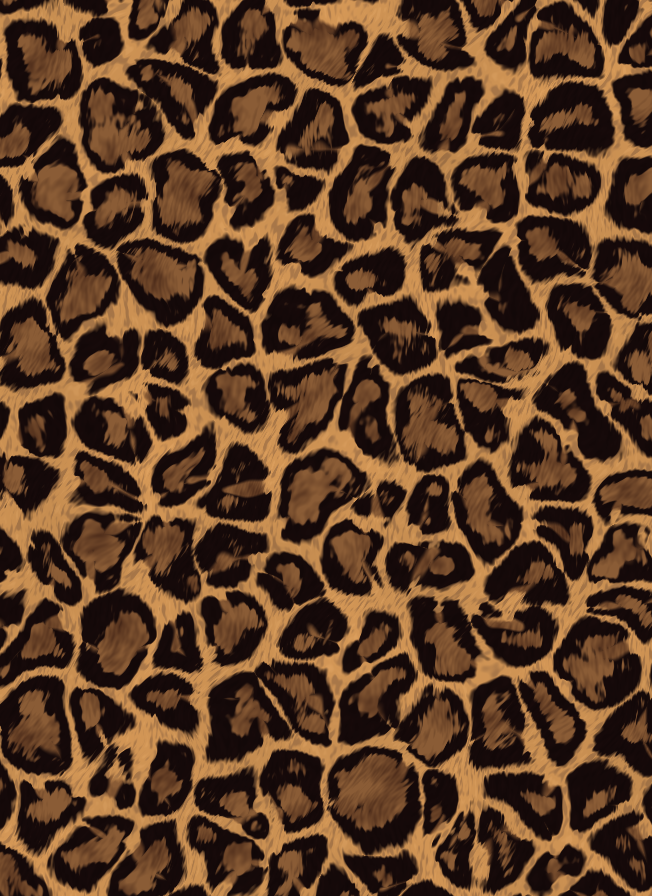
Give the GLSL for this pattern, as a WebGL 2 fragment shader.

```glsl
#version 300 es
precision highp float;
// Leopard fur: warped Voronoi cells, rounded by a smooth minimum, become black
// rosettes with small brown, partly open cores on a golden coat.
// Stretched gradient noise combs the coat and frays every edge into hairs.

uniform vec2 u_resolution;
out vec4 fragColor;

const float CELLS_ACROSS = 9.6;
const vec2 CELL_STRETCH = vec2(1.0, 0.92);
const float TAU = 6.28319;

const vec3 GOLD = vec3(0.80, 0.57, 0.325);
const vec3 PALE_GOLD = vec3(0.86, 0.63, 0.38);
const vec3 TAN = vec3(0.65, 0.46, 0.28);
const vec3 BROWN = vec3(0.54, 0.36, 0.21);
const vec3 DARK_BROWN = vec3(0.30, 0.17, 0.10);
const vec3 BLACK = vec3(0.08, 0.035, 0.035);

vec2 hash2(vec2 p) {
    vec3 h = fract(p.xyx * vec3(0.1031, 0.1030, 0.0973));
    h += dot(h, h.yzx + 33.33);
    return fract((h.xx + h.yz) * h.zy);
}

float cornerSlope(vec2 corner, vec2 offset) {
    float angle = TAU * hash2(corner + 57.0).x;
    return dot(vec2(cos(angle), sin(angle)), offset);
}

float gradientNoise(vec2 p) {
    vec2 i = floor(p), f = fract(p);
    vec2 u = f * f * f * (f * (f * 6.0 - 15.0) + 10.0);
    vec2 e = vec2(1.0, 0.0);
    float low = mix(cornerSlope(i, f), cornerSlope(i + e, f - e), u.x);
    float high = mix(cornerSlope(i + e.yx, f - e.yx), cornerSlope(i + 1.0, f - 1.0), u.x);
    return mix(low, high, u.y);
}

// Thin strands along a leaning, gently wavering direction
float hairStrands(vec2 p, float lean) {
    vec2 q = mat2(cos(lean), sin(lean), -sin(lean), cos(lean)) * p;
    q.x += 0.5 * gradientNoise(q * 0.8 + 11.0);
    float coarse = gradientNoise(q * vec2(12.0, 4.0));
    float fine = gradientNoise(q * vec2(22.0, 7.0) + 31.0);
    return 0.6 * coarse + 0.55 * fine;
}

vec2 cellCentre(vec2 cell, float jitter) {
    return cell + 0.5 + jitter * (hash2(cell) - 0.5);
}

// Returns rounded border distance; outputs the nearest cell and its offset
float roundedCell(vec2 p, float jitter, float sharpness, out vec2 cell, out vec2 toCentre) {
    vec2 base = floor(p);
    float nearest = 1e3;
    for (int y = -1; y <= 1; y++)
    for (int x = -1; x <= 1; x++) {
        vec2 c = base + vec2(x, y);
        vec2 r = cellCentre(c, jitter) - p;
        if (dot(r, r) < nearest) {
            nearest = dot(r, r);
            cell = c;
            toCentre = r;
        }
    }
    float sum = 0.0;
    for (int y = -2; y <= 2; y++)
    for (int x = -2; x <= 2; x++) {
        vec2 c = cell + vec2(x, y);
        if (x == 0 && y == 0) continue;
        vec2 r = cellCentre(c, jitter) - p;
        float border = dot(0.5 * (r + toCentre), normalize(r - toCentre));
        sum += exp(-sharpness * border);
    }
    return -log(sum) / sharpness;
}

float rayDistance(vec2 q, float angle) {
    vec2 dir = vec2(cos(angle), sin(angle));
    return length(q - dir * max(dot(q, dir), 0.0));
}

void main() {
    vec2 p = gl_FragCoord.xy / u_resolution.x * CELLS_ACROSS;
    float soft = max(0.03, 0.8 * CELLS_ACROSS / u_resolution.x);
    float hair = hairStrands(p, 0.35);
    float lumps = gradientNoise(p * 2.6 + 5.0);

    // Irregular rosette outline
    vec2 bend = vec2(gradientNoise(p * 0.9), gradientNoise(p * 0.9 + 17.0));
    vec2 cell, toCentre;
    float depth = roundedCell(p * CELL_STRETCH + 0.4 * bend, 0.8, 11.0, cell, toCentre);
    depth += 0.07 * hair + 0.08 * lumps;

    // Each ring opens towards one or two random directions
    vec2 trait = hash2(cell + 91.0);
    float ray = min(rayDistance(-toCentre, TAU * trait.x),
                    rayDistance(-toCentre, TAU * (trait.x + 0.3 + 0.4 * trait.y)) + 0.08 * trait.y);
    ray += 0.06 * hair + 0.16 * lumps;
    float notch = 0.10 * (1.0 - smoothstep(0.0, 0.14, ray));
    float spot = smoothstep(-soft, soft, depth - notch - 0.035);

    // Brown core, spilling through the openings
    float ring = mix(0.19, 0.29, trait.y);
    float core = max(depth - ring + 0.20 * lumps, 0.045 - ray);
    float coreMask = smoothstep(-soft, 1.4 * soft, core + 0.06 * hair);

    // Combed colours
    vec3 coat = mix(TAN, GOLD, smoothstep(-0.32, 0.0, hair));
    coat = mix(coat, PALE_GOLD, 0.5 * smoothstep(0.12, 0.4, hair));
    coat *= 1.0 + 0.08 * gradientNoise(p * 0.7 + 43.0);
    float coreLight = 0.7 + 0.7 * hair + 0.9 * gradientNoise(p * 2.0 + 71.0);
    vec3 coreColor = mix(DARK_BROWN, BROWN, clamp(coreLight, 0.0, 1.0));
    vec3 dark = BLACK * (1.0 + 0.3 * hair);

    vec3 color = mix(coat, mix(dark, coreColor, coreMask), spot);
    fragColor = vec4(color, 1.0);
}
```
